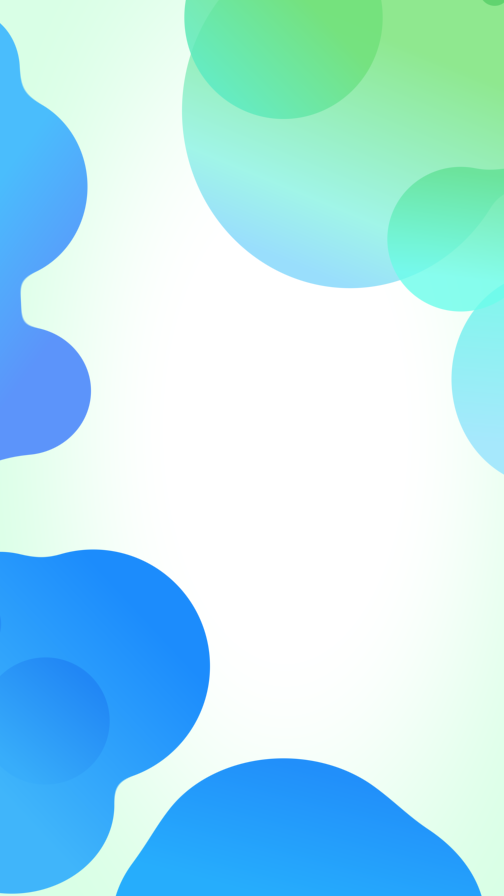
Write a WebGL 1 fragment shader that draws this background.

```glsl
precision highp float;
uniform vec2 u_resolution;

// Canvas extent in drawing units
const vec2 CANVAS = vec2(4.32, 7.68);

// Approximate signed distance to an ellipse
float ellipse(vec2 p, vec2 center, vec2 radii) {
  vec2 q = p - center;
  float k = length(q / radii);
  return k * (k - 1.0) / max(length(q / (radii * radii)), 1e-4);
}

// Union with a rounded joint
float blend(float a, float b, float k) {
  float h = max(k - abs(a - b), 0.0) / k;
  return min(a, b) - h * h * k * 0.25;
}

// Progress from one point to another
float ramp(vec2 p, vec2 from, vec2 to) {
  vec2 d = to - from;
  return clamp(dot(p - from, d) / dot(d, d), 0.0, 1.0);
}

vec3 threeStops(vec3 a, vec3 b, vec3 c, float middle, float t) {
  return t < middle ? mix(a, b, t / middle) : mix(b, c, (t - middle) / (1.0 - middle));
}

vec3 paint(vec3 base, vec3 color, float dist, float opacity, float px) {
  return mix(base, color, opacity * smoothstep(px, -px, dist));
}

// Blob outlines
float upperLeftBlob(vec2 p) {
  float d = ellipse(p, vec2(0.0, 6.08), vec2(0.75, 0.80));
  d = blend(d, ellipse(p, vec2(-0.25, 7.08), vec2(0.42, 0.50)), 0.25);
  d = blend(d, ellipse(p, vec2(-0.20, 5.08), vec2(0.38)), 0.2);
  float lobe = ellipse(p, vec2(0.20, 4.33), vec2(0.58, 0.55));
  lobe = blend(lobe, ellipse(p, vec2(-0.20, 4.33), vec2(0.60, 0.63)), 0.1);
  return blend(d, lobe, 0.2);
}

float lowerLeftBlob(vec2 p) {
  float d = ellipse(p, vec2(0.80, 1.97), vec2(1.0));
  d = blend(d, ellipse(p, vec2(0.0, 2.08), vec2(0.80, 0.87)), 0.15);
  return blend(d, ellipse(p, vec2(0.10, 0.78), vec2(0.88, 0.76)), 0.2);
}

float bottomBlob(vec2 p) {
  float crown = ellipse(p, vec2(2.43, 0.26), vec2(1.15, 0.92));
  return blend(crown, ellipse(p, vec2(2.56, -0.22), vec2(1.60, 1.10)), 0.15);
}

float greenBlob(vec2 p) {
  float d = ellipse(p, vec2(3.0, 6.73), vec2(1.44, 1.52));
  return blend(d, ellipse(p, vec2(4.0, 7.48), vec2(1.30, 1.50)), 0.1);
}

float tealBlob(vec2 p) {
  float d = ellipse(p, vec2(3.95, 5.63), vec2(0.63, 0.62));
  return blend(d, ellipse(p, vec2(4.40, 5.73), vec2(0.50, 0.51)), 0.1);
}

void main() {
  vec2 p = gl_FragCoord.xy / u_resolution * CANVAS;
  float px = 0.8 * CANVAS.y / u_resolution.y;

  // White center fading to mint edges
  float rim = length((p - vec2(2.45, 4.0)) / vec2(2.3, 4.4));
  vec3 color = mix(vec3(1.0), vec3(0.85, 1.0, 0.90), smoothstep(0.4, 1.25, rim));

  // Blue blobs on the left and bottom
  vec3 skyBlue = mix(vec3(0.29, 0.74, 0.99), vec3(0.36, 0.58, 0.98),
                     ramp(p, vec2(-0.1, 6.0), vec2(0.85, 5.3)));
  color = paint(color, skyBlue, upperLeftBlob(p), 1.0, px);

  vec3 deepBlue = mix(vec3(0.25, 0.71, 0.98), vec3(0.11, 0.55, 0.99),
                      ramp(p, vec2(0.1, 0.8), vec2(1.5, 2.1)));
  color = paint(color, deepBlue, lowerLeftBlob(p), 1.0, px);

  vec3 innerBlue = mix(vec3(0.22, 0.68, 0.98), vec3(0.13, 0.53, 0.96),
                       ramp(p, vec2(0.1, 1.1), vec2(0.75, 1.85)));
  color = paint(color, innerBlue, ellipse(p, vec2(0.39, 1.50), vec2(0.55, 0.545)), 1.0, px);
  color = paint(color, innerBlue, ellipse(p, vec2(-0.04, 2.33), vec2(0.05, 0.12)), 0.8, px);

  vec3 bottomBlue = mix(vec3(0.15, 0.68, 0.99), vec3(0.13, 0.56, 0.98),
                        ramp(p, vec2(2.2, 0.0), vec2(2.5, 1.15)));
  color = paint(color, bottomBlue, bottomBlob(p), 1.0, px);

  // Green to cyan blobs on the upper right
  vec3 paleCyan = mix(vec3(0.52, 0.96, 0.93), vec3(0.65, 0.91, 0.99),
                      ramp(p, vec2(4.2, 5.1), vec2(4.1, 3.9)));
  color = paint(color, paleCyan, ellipse(p, vec2(4.70, 4.43), vec2(0.83, 0.92)), 1.0, px);

  vec3 meadow = threeStops(vec3(0.56, 0.91, 0.56), vec3(0.63, 0.96, 0.91),
                           vec3(0.60, 0.87, 0.99), 0.72,
                           ramp(p, vec2(3.7, 7.2), vec2(2.9, 5.25)));
  color = paint(color, meadow, greenBlob(p), 1.0, px);

  vec3 leaf = mix(vec3(0.44, 0.88, 0.48), vec3(0.36, 0.92, 0.76),
                  ramp(p, vec2(2.8, 7.5), vec2(2.0, 6.75)));
  color = paint(color, leaf, ellipse(p, vec2(2.43, 7.53), vec2(0.85, 0.87)), 0.85, px);

  vec3 teal = mix(vec3(0.38, 0.88, 0.58), vec3(0.42, 0.99, 0.92),
                  ramp(p, vec2(4.0, 6.2), vec2(3.9, 5.3)));
  color = paint(color, teal, tealBlob(p), 0.8, px);
  color = paint(color, vec3(0.36, 0.82, 0.42), ellipse(p, vec2(4.24, 7.76), vec2(0.13)), 0.9, px);

  gl_FragColor = vec4(color, 1.0);
}
```
